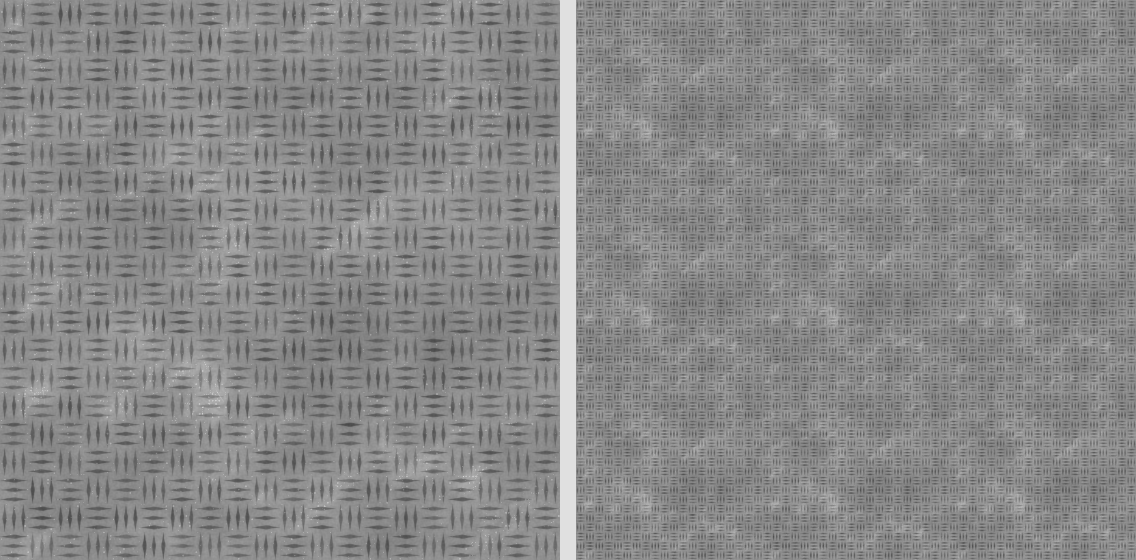
Left, the tile; right, the same tile 3 across and 3 down.
A three.js fragment shader for this texture:

```glsl
// Worn grey tread plate: a 20 x 20 checker of cells, each with three dark spindles
// that stand upright or lie flat in turn. Wrapping gradient noise adds clouds,
// pale rubbed patches and grain; hashed grids scatter specks and fine scratches.
varying vec2 vUv;

vec2 hash2(vec2 p) {
  vec3 q = fract(vec3(p.xyx) * vec3(0.1031, 0.1030, 0.0973));
  q += dot(q, q.yzx + 33.33);
  return fract((q.xx + q.yz) * q.zy);
}

vec2 latticeGradient(vec2 cell, vec2 period) {
  float angle = 6.28318 * hash2(mod(cell, period) + period * 1.7).x;
  return vec2(cos(angle), sin(angle));
}

// Gradient noise, about -0.7 to 0.7, that repeats after a whole period
float noise(vec2 uv, vec2 period) {
  vec2 p = uv * period, i = floor(p), f = p - i;
  vec2 u = f * f * f * (f * (f * 6.0 - 15.0) + 10.0);
  vec2 e = vec2(1.0, 0.0);
  float a = dot(latticeGradient(i, period), f);
  float b = dot(latticeGradient(i + e.xy, period), f - e.xy);
  float c = dot(latticeGradient(i + e.yx, period), f - e.yx);
  float d = dot(latticeGradient(i + e.xx, period), f - e.xx);
  return mix(mix(a, b, u.x), mix(c, d, u.x), u.y);
}

float fbm(vec2 uv, vec2 period) {
  float sum = 0.0, gain = 1.0;
  for (int i = 0; i < 5; i++) {
    sum += gain * noise(uv, period);
    period *= 2.0;
    gain *= 0.55;
  }
  return sum;
}

// Signed distance to the nearest spindle, in cells; also gives its random value
float spindle(vec2 uv, out float variation) {
  vec2 grid = uv * 20.0, cell = floor(grid), p = grid - cell - 0.5;
  if (mod(cell.x + cell.y, 2.0) < 0.5) p = p.yx;
  float lane = clamp(floor(p.x * 3.0 + 1.5), 0.0, 2.0);
  variation = 0.6 * hash2(cell + 7.0).x + 0.4 * hash2(cell + 31.0 * lane).y;
  float t = abs(p.y) / 0.45;
  float halfWidth = 0.046 * (1.0 - t * t) + 0.026 * exp(-9.0 * t * t);
  return abs(p.x - (lane - 1.0) / 3.0) - halfWidth;
}

// Small round specks, one possible per grid cell
float specks(vec2 uv, float count, float density) {
  vec2 p = uv * count, cell = floor(p);
  vec2 rnd = hash2(cell + count);
  float radius = 0.14 + 0.2 * rnd.y;
  float d = length(p - cell - 0.35 - 0.3 * rnd.yx);
  return step(rnd.x, density) * (1.0 - smoothstep(radius * 0.4, radius + 0.12, d));
}

// Short hairline scratches, kept inside their grid cells
float scratches(vec2 uv, float count) {
  vec2 p = uv * count, cell = floor(p);
  vec2 rnd = hash2(cell + count * 3.0);
  vec2 dir = vec2(cos(6.28318 * rnd.x), sin(6.28318 * rnd.x));
  vec2 q = p - cell - 0.5;
  float along = dot(q, dir);
  float across = dot(q, vec2(-dir.y, dir.x)) + 0.3 * (rnd.y - 0.5) * along * along;
  float line = 1.0 - smoothstep(0.005, 0.03, abs(across));
  return line * (1.0 - smoothstep(0.2, 0.46, abs(along))) * step(0.45, rnd.y);
}

void main() {
  // Broad stains and diagonal rubbed patches
  float cloud = fbm(vUv, vec2(4.0));
  float mottle = fbm(vUv + 0.37, vec2(17.0));
  vec2 slanted = vec2(vUv.x + vUv.y, vUv.y - vUv.x);
  float streak = fbm(slanted, vec2(4.0, 9.0));
  float rubbed = smoothstep(0.12, 0.75, streak + 0.45 * cloud);
  float grain = noise(vUv, vec2(230.0)) + 0.7 * noise(vUv, vec2(110.0));

  float metal = 0.567 + 0.075 * cloud + 0.032 * mottle + 0.07 * rubbed;

  // Raised spindles with soft dirt around them
  float variation;
  float d = spindle(vUv, variation) + 0.012 * noise(vUv, vec2(120.0));
  float mark = 1.0 - smoothstep(-0.025, 0.025, d);
  float dirt = exp(-16.0 * max(d, 0.0));
  float wear = clamp(variation + 0.5 * mottle + 0.35 * rubbed, 0.0, 1.0);
  float core = smoothstep(0.0, 0.06, -d);
  metal *= 1.0 - 0.05 * dirt;
  metal *= 1.0 - mark * (mix(0.32, 0.15, wear) + 0.06 * core);

  // Grain, pale specks and scratches
  metal += 0.034 * grain;
  float speckDensity = 0.025 + 0.14 * rubbed;
  metal += 0.13 * specks(vUv, 170.0, speckDensity);
  metal += 0.09 * specks(vUv + 0.21, 260.0, speckDensity);
  float hairlines = scratches(vUv, 11.0) + scratches(vUv, 19.0);
  metal += 0.07 * hairlines * (0.12 + rubbed) * smoothstep(-0.3, 0.3, mottle);

  gl_FragColor = vec4(vec3(clamp(metal, 0.0, 1.0)), 1.0);
}
```
